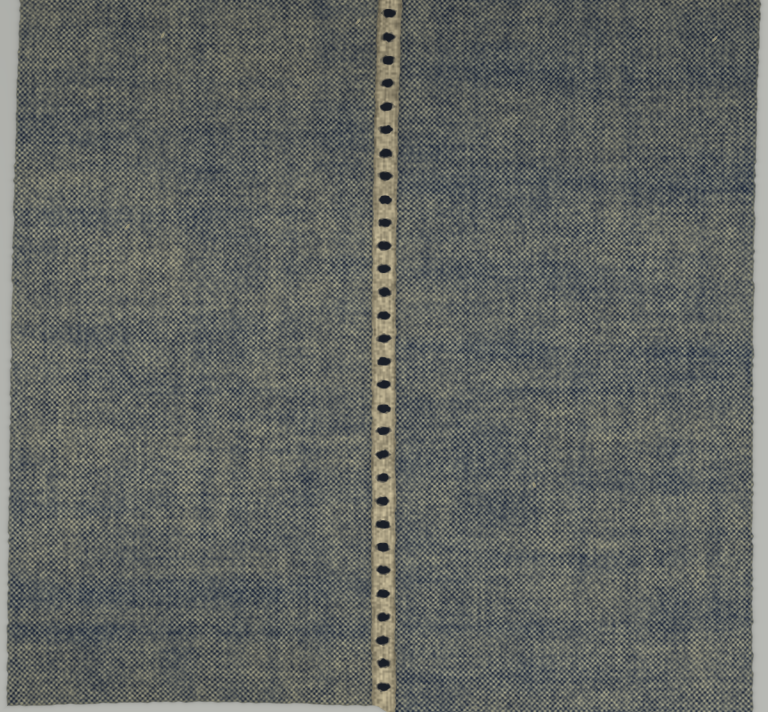
Reproduce this texture procedurally as a WebGL 2 fragment shader.

```glsl
#version 300 es
precision highp float;
// Blue-grey checked weave of two panels, joined by a pale band of dark stitches.
uniform vec2 u_resolution;
out vec4 outColor;

const float ASPECT = 1.08;
const vec3 BACKDROP = vec3(0.72, 0.725, 0.705);
const vec3 INDIGO = vec3(0.225, 0.25, 0.285);
const vec3 FLAX = vec3(0.535, 0.535, 0.465);
const vec3 BAND = vec3(0.65, 0.61, 0.50);
const vec3 STITCH = vec3(0.07, 0.09, 0.13);

float hash(vec2 p) {
  vec3 q = fract(p.xyx * vec3(0.1031, 0.1030, 0.0973));
  q += dot(q, q.yzx + 33.33);
  return fract((q.x + q.y) * q.z);
}

float noise(vec2 p) {
  vec2 i = floor(p), f = fract(p);
  f = f * f * (3.0 - 2.0 * f);
  return mix(mix(hash(i), hash(i + vec2(1, 0)), f.x),
             mix(hash(i + vec2(0, 1)), hash(i + vec2(1, 1)), f.x), f.y);
}

// Coverage of the side where d is negative.
float cover(float d, float soft) {
  return 1.0 - smoothstep(-soft, soft, d);
}

// Soft horizontal streak centred at height y.
float streak(float v, float y, float width) {
  float t = (v - y) / width;
  return exp(-t * t);
}

// Signed distance to the cloth outline: curved sides, lifted left hem.
float clothEdge(vec2 uv) {
  float bend = pow(uv.y, 4.0);
  float fray = (noise(vec2(uv.y * 150.0, 3.0)) - 0.5) * 0.0025;
  float left = 0.009 + 0.010 * uv.y + 0.007 * bend + fray;
  float right = 0.980 + 0.010 * bend + fray;
  float hem = 0.008 + 0.006 * sin(6.283 * uv.x);
  hem += (noise(vec2(uv.x * 120.0, 9.0)) - 0.5) * 0.002;
  hem = mix(hem, -0.02, smoothstep(0.485, 0.54, uv.x));
  return max(max(left - uv.x, uv.x - right), hem - uv.y);
}

// Checked weave whose thread balance is set by blue.
vec3 weave(vec2 uv, float blue, float px) {
  vec2 q = uv * vec2(ASPECT, 1.0);
  vec2 wobble = vec2(noise(q * 11.0), noise(q * 11.0 + 40.0)) * 0.006;
  vec2 t = (q + wobble) * 850.0;
  float check = sin(t.x) * sin(t.y) * (0.75 + 0.5 * noise(q * 40.0));
  check *= 1.0 - smoothstep(0.004, 0.008, px);
  float grain = noise(q * 400.0) + 0.6 * noise(q * 190.0 + 70.0) - 0.8;
  float threads = noise(q * vec2(190.0, 14.0)) + noise(q * vec2(14.0, 190.0)) - 1.0;
  float tone = 0.5 + 0.56 * check + 0.50 * grain + 0.22 * threads - 0.24 * blue;
  vec3 c = mix(INDIGO, FLAX, clamp(tone, -0.3, 1.3));
  return c + vec3(-0.018, -0.004, 0.016) * blue;
}

// Uneven dye: broad streaks that differ on either panel.
float dye(vec2 uv) {
  float rightSide = smoothstep(0.49, 0.52, uv.x);
  float cloud = noise(uv * vec2(4.0, 13.0) + rightSide * 31.0) - 0.5;
  float fine = noise(uv * vec2(9.0, 60.0) + rightSide * 57.0) - 0.5;
  float warp = noise(vec2(uv.x * 45.0, uv.y * 3.0)) - 0.5;
  float l = streak(uv.y, 0.165, 0.018) + streak(uv.y, 0.113, 0.014)
          + 0.4 * streak(uv.y, 0.80, 0.03);
  float r = 0.7 * streak(uv.y, 0.90, 0.025) + 0.5 * streak(uv.y, 0.74, 0.025)
          + 0.7 * streak(uv.y, 0.505, 0.014) + 0.4 * streak(uv.y, 0.34, 0.02);
  return 0.35 * cloud + 0.45 * fine + 0.35 * warp + 0.45 * mix(l, r, rightSide)
       + 0.15 * rightSide;
}

// Sparse pale lint, at most one fleck per cell.
float lint(vec2 uv, float px) {
  vec2 g = uv * vec2(8.0, 7.0), id = floor(g);
  vec2 center = 0.2 + 0.6 * vec2(hash(id + 11.0), hash(id + 47.0));
  vec2 d = (fract(g) - center) / 7.5;
  d.x += d.y * (hash(id + 5.0) - 0.5) * 2.0;
  float fleck = length(d * vec2(1.4, 0.8)) - 0.003;
  return cover(fleck, px) * step(0.86, hash(id + 83.0));
}

// Row of 30 oval stitches; x is measured from the band axis.
float stitches(float x, float v, float px) {
  float row = (v - 0.0355) / 0.0326;
  float id = clamp(floor(row + 0.5), 0.0, 29.0);
  vec2 jitter = vec2(hash(vec2(id, 2.0)), hash(vec2(id, 7.0))) - 0.5;
  vec2 d = vec2(x * ASPECT, (row - id) * 0.0326) - jitter * 0.0015;
  float ragged = (noise(d * 260.0 + id * 13.0) - 0.5) * 0.0022;
  return cover(length(d * vec2(0.66, 1.0)) - 0.0061 + ragged, px);
}

void main() {
  vec2 uv = gl_FragCoord.xy / u_resolution;
  float px = 1.0 / u_resolution.y;
  float edge = clothEdge(uv);

  // Backdrop with a contact shadow beside the cloth
  vec3 color = BACKDROP * (1.0 - 0.14 * exp(-max(edge, 0.0) * 350.0));
  color *= 1.0 - 0.05 * uv.y * step(uv.x, 0.5);

  // Cloth, shaded slightly towards the top and lower left
  vec3 cloth = weave(uv, dye(uv), px);
  float shade = 1.03 - 0.13 * smoothstep(0.6, 1.0, uv.y);
  shade -= 0.10 * (1.0 - smoothstep(0.0, 0.32, uv.y)) * (1.0 - smoothstep(0.3, 0.6, uv.x));
  cloth *= shade;
  cloth = mix(cloth, vec3(0.66, 0.63, 0.50), 0.75 * lint(uv, px));
  cloth = mix(cloth, FLAX * 0.8, 0.45 * smoothstep(-0.005, 0.0, edge));

  // Joining band: ribbed threads, darker borders, dark stitches
  float axis = uv.x - 0.4993 - 0.0085 * pow(uv.y, 4.0);
  float waver = (noise(vec2(uv.y * 90.0, 21.0)) - 0.5) * 0.002;
  float side = abs(axis + waver) - 0.0155;
  float rib = noise(vec2(axis * 420.0, uv.y * 60.0)) - 0.5;
  float knot = noise(uv * vec2(260.0, 300.0)) - 0.5;
  vec3 band = BAND * (1.0 + 0.24 * rib + 0.30 * knot);
  band *= 1.0 - 0.22 * smoothstep(-0.007, 0.0, side);
  band = mix(band, STITCH, 0.95 * stitches(axis + 0.0004, uv.y, px * 1.2));
  cloth *= 1.0 - 0.16 * exp(-max(side, 0.0) * 300.0);
  cloth = mix(cloth, band * shade, cover(side, px));

  color = mix(color, cloth, cover(edge, px));
  outColor = vec4(color, 1.0);
}
```
